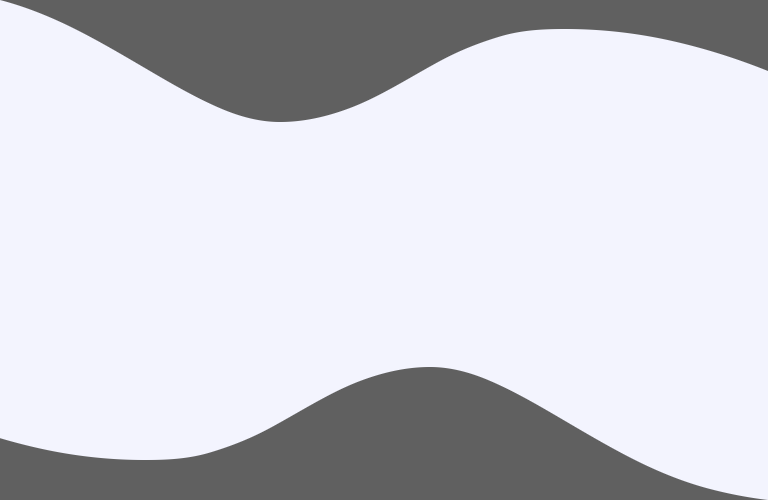
Reproduce this background procedurally as a WebGL 1 fragment shader.

```glsl
precision highp float;

uniform vec2 u_resolution;

const vec3 PAPER = vec3(0.953, 0.957, 0.996);
const vec3 SLATE = vec3(0.378);

// The lower wave is the upper one turned half a circle, then moved.
const vec2 LOWER_SHIFT = vec2(0.0755, 0.022);

// Knots of the wave: position across, depth from the edge, slope.
const vec3 K0 = vec3(-0.0755, -0.022, 0.184);
const vec3 K1 = vec3(0.0, 0.0, 0.40);
const vec3 K2 = vec3(0.0977, 0.058, 0.77);
const vec3 K3 = vec3(0.1953, 0.142, 0.90);
const vec3 K4 = vec3(0.2891, 0.218, 0.645);
const vec3 K5 = vec3(0.3646, 0.244, 0.0);
const vec3 K6 = vec3(0.4557, 0.216, -0.58);
const vec3 K7 = vec3(0.5729, 0.122, -0.83);
const vec3 K8 = vec3(0.651, 0.073, -0.46);
const vec3 K9 = vec3(0.7357, 0.058, 0.0);
const vec3 K10 = vec3(0.8724, 0.081, 0.34);
const vec3 K11 = vec3(1.0, 0.142, 0.614);

// Cubic Hermite span between two knots
float span(float x, vec3 a, vec3 b) {
  float width = b.x - a.x;
  float t = (x - a.x) / width;
  float s = 1.0 - t;
  return s * s * ((1.0 + 2.0 * t) * a.y + t * width * a.z)
       + t * t * ((3.0 - 2.0 * t) * b.y - s * width * b.z);
}

float waveDepth(float x) {
  if (x < K1.x) return span(x, K0, K1);
  if (x < K2.x) return span(x, K1, K2);
  if (x < K3.x) return span(x, K2, K3);
  if (x < K4.x) return span(x, K3, K4);
  if (x < K5.x) return span(x, K4, K5);
  if (x < K6.x) return span(x, K5, K6);
  if (x < K7.x) return span(x, K6, K7);
  if (x < K8.x) return span(x, K7, K8);
  if (x < K9.x) return span(x, K8, K9);
  if (x < K10.x) return span(x, K9, K10);
  return span(x, K10, K11);
}

// Smooth coverage of the area between the edge and the wave
float waveCover(float x, float depth, float offset) {
  float stepX = 1.0 / u_resolution.x;
  float edge = waveDepth(x) + offset;
  float rise = (waveDepth(x + stepX) + offset - edge) * u_resolution.y;
  float gap = (edge - depth) * u_resolution.y / sqrt(1.0 + rise * rise);
  return clamp(gap + 0.5, 0.0, 1.0);
}

void main() {
  vec2 uv = gl_FragCoord.xy / u_resolution;

  // Upper and lower waves
  float upper = waveCover(uv.x, 1.0 - uv.y, 0.0);
  float lower = waveCover(1.0 - LOWER_SHIFT.x - uv.x, uv.y, LOWER_SHIFT.y);

  gl_FragColor = vec4(mix(PAPER, SLATE, max(upper, lower)), 1.0);
}
```
